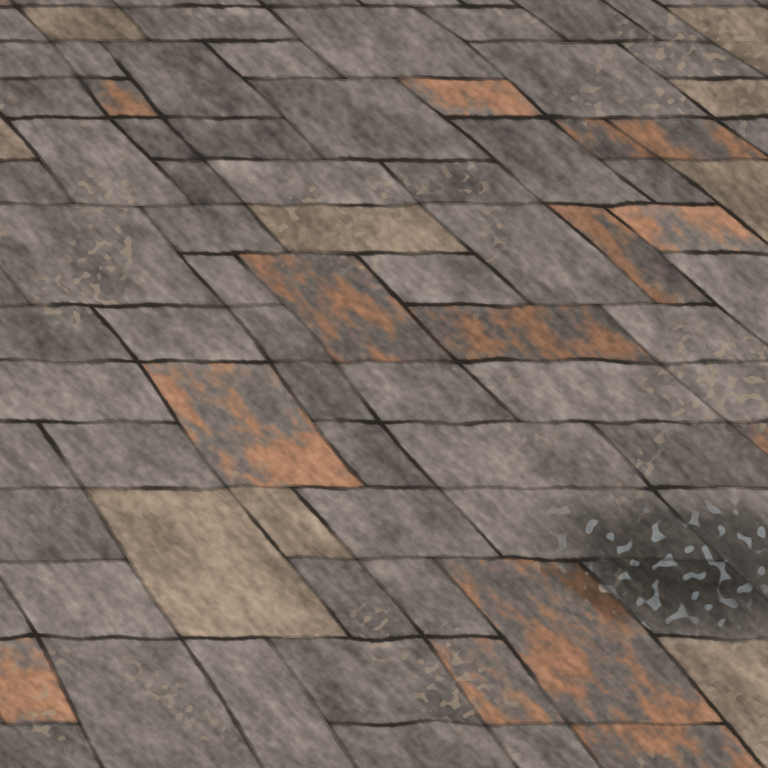
This texture is drawn by a Shadertoy shader. Its source:

```glsl
// Weathered stone paving seen at a slant: slabs of mixed sizes in receding rows.
// A perspective map leads to a two-rectangle tiling whose large blocks are split
// at random; gradient noise adds mottling, rust, lichen, grime and worn joints.

float hash(vec2 p) {
    vec3 q = fract(p.xyx * 0.1031);
    q += dot(q, q.yzx + 33.33);
    return fract((q.x + q.y) * q.z);
}

float cornerSlope(vec2 cell, vec2 f, vec2 corner) {
    float a = 6.2832 * hash(cell + corner);
    return dot(vec2(cos(a), sin(a)), f - corner);
}

float gradientNoise(vec2 p) {
    vec2 cell = floor(p), f = p - cell;
    vec2 w = f * f * f * (f * (f * 6.0 - 15.0) + 10.0);
    float low = mix(cornerSlope(cell, f, vec2(0)), cornerSlope(cell, f, vec2(1, 0)), w.x);
    float high = mix(cornerSlope(cell, f, vec2(0, 1)), cornerSlope(cell, f, vec2(1)), w.x);
    return 1.5 * mix(low, high, w.y);
}

float fbm(vec2 p) {
    float sum = 0.0, amp = 0.6;
    for (int k = 0; k < 4; k++) {
        sum += amp * gradientNoise(p);
        p = mat2(1.6, 1.2, -1.2, 1.6) * p + 7.3;
        amp *= 0.55;
    }
    return sum;
}

// Cuts one axis of a slab and keeps the piece that holds p.
void cutSlab(float p, float cut, inout float corner, inout float size) {
    bool beyond = p > corner + cut;
    corner += beyond ? cut : 0.0;
    size = beyond ? size - cut : cut;
}

// Finds the slab at p: 3x2 blocks interlock with 2x1 slabs on a skewed lattice.
void findSlab(vec2 p, out vec2 corner, out vec2 size) {
    vec2 base = floor(vec2(2.0 * p.x + 2.0 * p.y, 3.0 * p.y - p.x) / 8.0);
    corner = floor(p);
    size = vec2(1);
    for (int j = -1; j <= 1; j++)
    for (int i = -1; i <= 1; i++) {
        vec2 n = base + vec2(i, j);
        vec2 origin = n.x * vec2(3, 1) + n.y * vec2(-2, 2);
        vec2 q = p - origin;
        if (all(greaterThanEqual(q, vec2(0))) && q.x < 3.0 && q.y < 2.0) {
            corner = origin;
            size = vec2(3, 2);
            float kind = hash(origin + 31.7);
            if (kind > 0.25 && kind < 0.82)
                cutSlab(p.x, hash(origin + 5.1) < 0.5 ? 1.0 : 2.0, corner.x, size.x);
            if (kind > 0.82 || (kind > 0.5 && size.x < 1.5))
                cutSlab(p.y, 1.0, corner.y, size.y);
        } else if (q.x >= 3.0 && q.x < 5.0 && q.y >= 0.0 && q.y < 1.0) {
            corner = origin + vec2(3, 0);
            size = vec2(2, 1);
        }
    }
}

void mainImage(out vec4 fragColor, in vec2 fragCoord) {
    vec2 uv = fragCoord / iResolution.xy;
    float down = 1.0 - uv.y;

    // Perspective: rows shrink upward, slanted joints meet far off at the upper left
    float depth = down + 1.465;
    vec2 ground = vec2(22.7 * (uv.x + 1.276) / depth, 60.5 - 49.35 / depth);
    ground.x += 0.16 * gradientNoise(ground * 0.45);
    ground.y += 0.05 * gradientNoise(ground * 1.3 + 20.0);

    vec2 corner, size;
    findSlab(ground, corner, size);
    float id = hash(corner + 3.3), tint = hash(corner + 71.9);

    // Distance to the slab edges in canvas units
    vec2 local = ground - corner;
    vec2 edge = min(local, size - local) * vec2(0.033 * depth, depth * depth / 49.35);

    // Mottled stone, smeared along the slant
    vec2 slant = vec2(uv.x - 0.8 * down, down);
    float blotch = fbm(slant * vec2(15, 11) + 9.0 * id);
    float grain = fbm(slant * vec2(62, 48) + 40.0);
    float speck = gradientNoise(uv * vec2(105, 120));
    float tone = 0.435 + 0.10 * (id - 0.5) + 0.13 * blotch + 0.10 * grain + 0.035 * speck;
    vec3 color = tone * vec3(1.075, 0.99, 0.935);

    // Rust on some slabs, tan on others
    float patchy = smoothstep(-0.25, 0.3, blotch + 0.4 * grain);
    color = mix(color, tone * vec3(1.30, 0.93, 0.70), 0.85 * patchy * step(0.88, tint));
    color = mix(color, (tone + 0.05) * vec3(1.14, 0.99, 0.84), 0.8 * step(tint, 0.13));

    // Pale lichen crumbs in loose clusters
    float cluster = smoothstep(0.12, 0.4, fbm(uv * 5.0 + 13.0));
    float crumbs = smoothstep(0.2, 0.42, gradientNoise(uv * vec2(75, 90) + 5.0));
    color = mix(color, vec3(0.64, 0.57, 0.49), 0.6 * cluster * crumbs);

    // Damp grime at the lower right with cool glints
    vec2 away = (uv - vec2(0.89, 0.27)) * mat2(1.0, 0.45, 0.0, 1.0);
    float grime = 1.0 - smoothstep(0.45, 1.15, length(away / vec2(0.21, 0.10)) - 0.5 * blotch);
    color = mix(color, color * vec3(0.56, 0.57, 0.56), grime);
    color += grime * vec3(0.20, 0.23, 0.25) * smoothstep(0.25, 0.5, gradientNoise(uv * 58.0));

    // Joints: uneven dark lines, deeper at corners, with a worn pale lip
    float wear = smoothstep(-0.3, 0.35, gradientNoise(uv * 9.0 + 4.0));
    float soft = max(0.0035, 1.0 / iResolution.y);
    float nearest = min(edge.x, edge.y) + 0.0015 * grain;
    float joint = 1.0 - smoothstep(0.0007, 0.0007 + soft, nearest);
    float pit = exp(-length(edge) / 0.005);
    color += 0.035 * wear * exp(-pow((nearest - 0.008) / 0.004, 2.0));
    color = mix(color, vec3(0.15, 0.135, 0.12), clamp(joint * mix(0.3, 0.85, wear) + 0.6 * pit, 0.0, 0.92));

    fragColor = vec4(clamp(color, 0.0, 1.0), 1.0);
}
```
